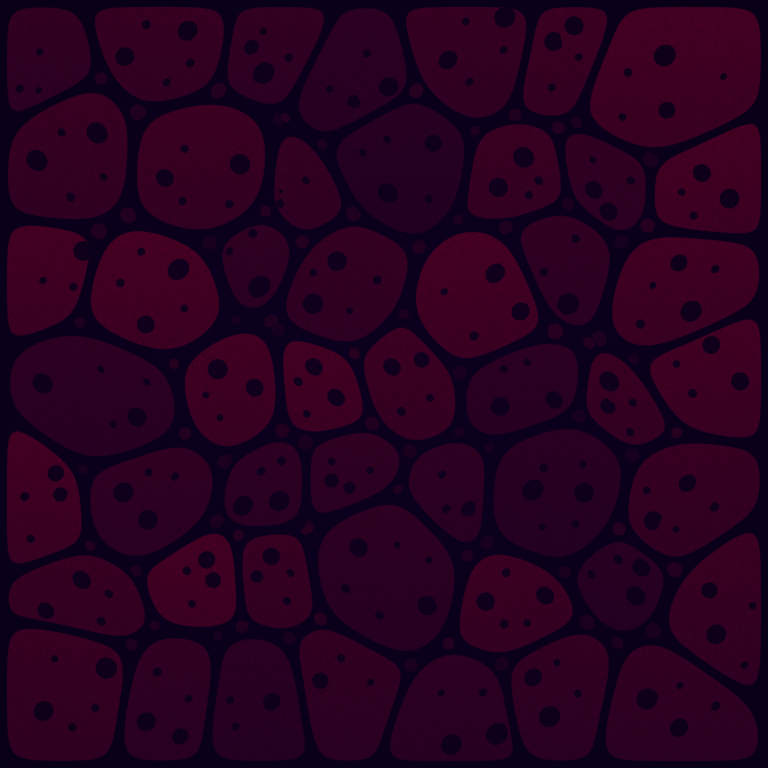
Reproduce this pattern procedurally as a three.js fragment shader.

```glsl
// Dark rounded blobs with pitted holes, packed tightly on a near-black ground.
// A weighted Voronoi diagram is rounded by a soft minimum of its edge distances;
// small beads sit on the diagram's corners and one hole in each sector of a blob.
varying vec2 vUv;

float hash(vec2 p) {
  return fract(sin(dot(p, vec2(127.1, 311.7))) * 43758.5453);
}

// Centre (xy) and weight radius (z) of one blob; z is quantised so sums are exact
vec3 site(vec2 id) {
  vec2 jitter = vec2(hash(id + 3.1), hash(id + 8.7)) - 0.5;
  vec2 c = (id + 0.5 + 0.5 * jitter + vec2(mod(id.y, 2.0) * 0.4 - 0.2, 0.0)) / 7.0;
  float r = floor(mix(20.0, 108.0, hash(id + 17.3))) / 1024.0;
  return vec3(0.5 + 0.95 * (c - 0.5), r);
}

vec3 siteAt(int i) {
  float n = float(i);
  float row = floor((n + 0.5) / 7.0);
  return site(vec2(n - 7.0 * row, row));
}

// Distance along the centre line from site a to its border with site b
float borderOffset(vec3 a, vec3 b) {
  vec2 u = b.xy - a.xy;
  return 0.5 * (dot(u, u) + a.z * a.z - b.z * b.z) / length(u);
}

// Distance from site a to its cell border in a given direction
float reach(vec3 a, vec2 dir) {
  vec2 wall = (step(0.0, dir) - a.xy) / (dir + 1e-5);
  float t = min(wall.x, wall.y);
  for (int i = 0; i < 49; i++) {
    vec3 b = siteAt(i);
    vec2 u = b.xy - a.xy;
    if (dot(u, u) > 1e-6)
      t = min(t, borderOffset(a, b) / max(dot(dir, normalize(u)), 1e-3));
  }
  return t;
}

float disc(float d, float r) {
  return 1.0 - smoothstep(-0.001, 0.001, d - r);
}

void main() {
  // Gentle warp makes the outlines uneven
  vec2 p = vUv + 0.005 * sin(vUv.yx * vec2(23.0, 19.0) + vec2(1.0, 4.0));

  // Three nearest sites by power distance
  vec3 a = vec3(0.0), b = a, c = a, w = vec3(9.0);
  for (int i = 0; i < 49; i++) {
    vec3 s = siteAt(i);
    float d = dot(p - s.xy, p - s.xy) - s.z * s.z;
    if (d < w.x) { w = vec3(d, w.xy); c = b; b = a; a = s; }
    else if (d < w.y) { w = vec3(w.x, d, w.y); c = b; b = s; }
    else if (d < w.z) { w.z = d; c = s; }
  }

  // Rounded cell: soft minimum over all borders and the canvas walls
  float soft = 0.008 + 0.085 * a.z;
  vec2 low = vUv - 0.004, high = 0.996 - vUv;
  vec2 e = exp(-low / soft) + exp(-high / soft);
  float sum = e.x + e.y;
  vec2 room = min(a.xy, 1.0 - a.xy);
  float inner = min(room.x, room.y);
  for (int i = 0; i < 49; i++) {
    vec3 s = siteAt(i);
    vec2 u = s.xy - a.xy;
    if (dot(u, u) > 1e-6) {
      float h = borderOffset(a, s);
      inner = min(inner, h);
      sum += exp(-(h - dot(p - a.xy, normalize(u))) / soft);
    }
  }
  float depth = -soft * log(sum) - 0.005;
  float blob = smoothstep(-0.001, 0.001, depth);

  // Ground, a little darker towards the corners
  vec3 ground = vec3(0.04, 0.0, 0.108) * (1.06 - 0.5 * dot(vUv - 0.5, vUv - 0.5));
  vec3 col = ground;

  // Bead on the corner shared by the three nearest cells
  vec2 u = b.xy - a.xy, v = c.xy - a.xy;
  float m = 0.5 * (dot(u, u) + a.z * a.z - b.z * b.z);
  float n = 0.5 * (dot(v, v) + a.z * a.z - c.z * c.z);
  float det = u.x * v.y - u.y * v.x;
  if (abs(det) > 1e-5) {
    vec2 corner = a.xy + vec2(m * v.y - n * u.y, u.x * n - v.x * m) / det;
    float seed = hash(vec2(a.z + b.z + c.z, 2.0));
    vec2 inset = min(corner, 1.0 - corner);
    float bead = disc(length(p - corner), mix(0.006, 0.0105, seed));
    bead *= step(0.02, min(inset.x, inset.y));
    col = mix(col, vec3(mix(0.09, 0.15, fract(seed * 7.0)), 0.0, 0.122), bead);
  }

  // Blob tint, lit slightly from above
  float tone = hash(a.xy * 50.0);
  vec3 tint = vec3(mix(0.14, 0.25, tone), 0.0, 0.13);
  tint.r *= 1.0 + clamp((p.y - a.y) * 1.1, -0.12, 0.12);
  col = mix(col, tint, blob);

  // One hole per angular sector, every third one large
  if (depth > 0.0 && inner > 0.016) {
    float count = 2.0 + floor(inner * 52.0);
    float q = fract(atan(p.y - a.y, p.x - a.x) / 6.2832 + tone) * count;
    vec2 key = a.xy * 40.0 + floor(q);
    float angle = ((floor(q) + 0.3 + 0.4 * hash(key)) / count - tone) * 6.2832;
    vec2 dir = vec2(cos(angle), sin(angle));
    float t = reach(a, dir) - 0.012;
    float big = 1.0 - step(0.5, mod(floor(q), 3.0));
    float size = min(mix(0.0052, 0.0125, big) * mix(0.85, 1.15, hash(key + 5.0)), 0.25 * t);
    float hole = disc(length(p - a.xy - dir * t * mix(0.4, 0.7, hash(key + 9.0))), size);
    col = mix(col, ground + vec3(0.012, 0.0, 0.0), hole * 0.95);
  }

  // Fine grain, stronger on the blobs
  float speck = hash(floor(vUv * 512.0)) - 0.5;
  col *= 1.0 + speck * mix(0.06, 0.13, blob);
  gl_FragColor = vec4(col, 1.0);
}
```
